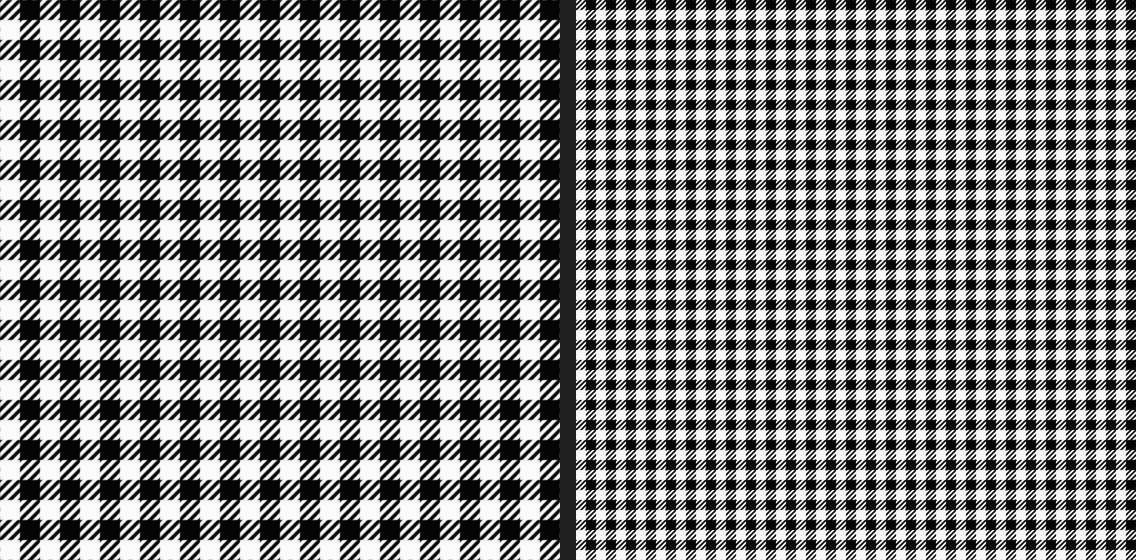
Left, the tile; right, the same tile 2 across and 2 down.
This pattern is drawn by a WebGL 1 fragment shader. Its source:

```glsl
precision highp float;

uniform vec2 u_resolution;

#define CHECKS 14.0            // check repeats across and down
#define STRIPES_PER_CHECK 4.0  // twill stripes in one repeat
#define DARK_CENTRE 0.75       // middle of the dark band within a repeat
#define EDGE_SOFTNESS 0.0018   // half width of an edge, in canvas units
#define INK vec3(0.015)
#define CLOTH vec3(0.985)

// Evenly spaced dark bands, each half a period wide and centred on whole phases.
float darkBand(float phase, float bandsPerUnit, float softness) {
    float fromCentre = abs(fract(phase + 0.5) - 0.5);
    float edgeDistance = (fromCentre - 0.25) / bandsPerUnit;
    return 1.0 - smoothstep(-softness, softness, edgeDistance);
}

void main() {
    vec2 uv = gl_FragCoord.xy / u_resolution;
    float pixel = 1.0 / min(u_resolution.x, u_resolution.y);
    float softness = max(EDGE_SOFTNESS, 0.7 * pixel);
    vec2 check = uv * CHECKS;

    // Dark warp columns and weft rows
    float warp = darkBand(check.x - DARK_CENTRE, CHECKS, softness);
    float weft = darkBand(check.y - DARK_CENTRE, CHECKS, softness);

    // Rising diagonals, measured across the stripe
    float twillPhase = (check.x - check.y) * STRIPES_PER_CHECK;
    float twillDensity = CHECKS * STRIPES_PER_CHECK * sqrt(2.0);
    float twill = darkBand(twillPhase, twillDensity, softness);

    // The twill chooses which thread lies on top
    float ink = mix(warp * weft, warp + weft - warp * weft, twill);
    gl_FragColor = vec4(mix(CLOTH, INK, ink), 1.0);
}
```
